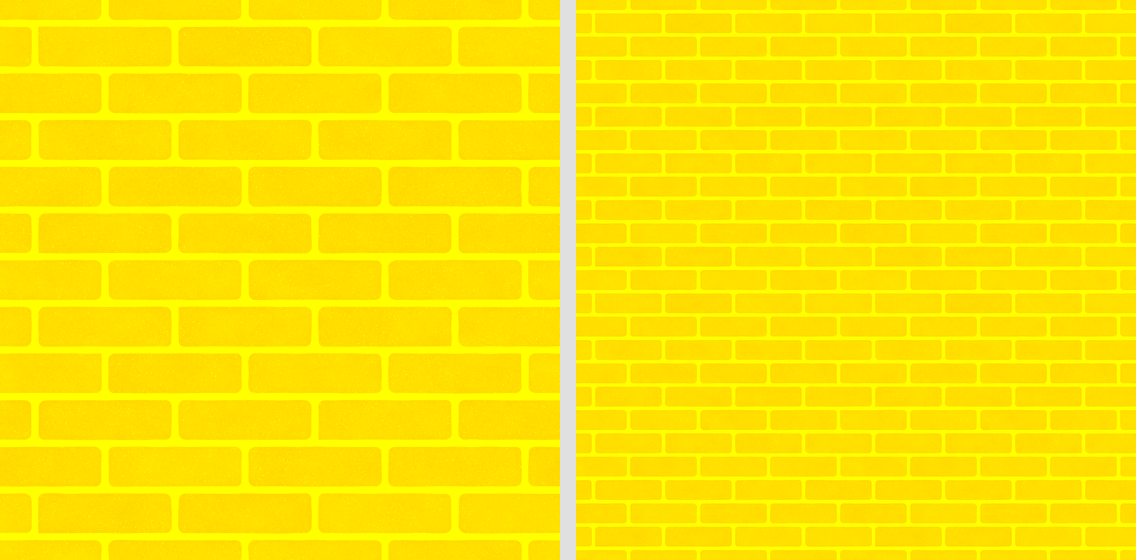
Left: one tile. Right: repeated 2 by 2.
A WebGL 2 fragment shader for this pattern:

```glsl
#version 300 es
precision highp float;
// Yellow brick wall in running bond: 4 bricks across, 12 courses down.
// Each brick is a rounded box with wobbly edges, shaded by wrapping noise
// and worn by clustered bright specks; the mortar is flat.

uniform vec2 u_resolution;
out vec4 fragColor;

float hash(vec2 p) {
    vec3 q = fract(vec3(p.xyx) * vec3(0.1031, 0.1030, 0.0973));
    q += dot(q, q.yzx + 33.33);
    return fract((q.x + q.y) * q.z);
}

// Value noise over the unit square that wraps after "cells" lattice steps.
float wrapNoise(vec2 uv, vec2 cells, float seed) {
    vec2 p = uv * cells;
    vec2 i = floor(p);
    vec2 f = fract(p);
    f = f * f * (3.0 - 2.0 * f);
    vec2 a = mod(i, cells) + seed;
    vec2 b = mod(i + 1.0, cells) + seed;
    return mix(mix(hash(a), hash(vec2(b.x, a.y)), f.x),
               mix(hash(vec2(a.x, b.y)), hash(b), f.x), f.y);
}

float roundedBox(vec2 p, vec2 halfSize, float radius) {
    vec2 q = abs(p) - halfSize + radius;
    return length(max(q, 0.0)) + min(max(q.x, q.y), 0.0) - radius;
}

// Small round chips, one candidate per cell, kept with the given chance.
float specks(vec2 uv, float cells, float chance, float pixel) {
    vec2 p = uv * cells;
    vec2 id = mod(floor(p), cells) + cells;
    vec2 center = 0.5 + 0.4 * (vec2(hash(id + 11.0), hash(id + 23.0)) - 0.5);
    float radius = mix(0.16, 0.38, hash(id + 37.0));
    float soft = max(pixel * cells * 0.5, 0.08);
    float dist = length(fract(p) - center) - radius;
    float kept = step(hash(id), chance);
    return kept * mix(0.35, 1.0, hash(id + 51.0)) * (1.0 - smoothstep(-soft, soft, dist));
}

void main() {
    vec2 uv = gl_FragCoord.xy / u_resolution;
    float pixel = 1.0 / min(u_resolution.x, u_resolution.y);

    // Courses are centred on the canvas edge; alternate ones shift half a brick.
    vec2 grid = uv * vec2(4.0, 12.0) + vec2(0.0, 0.5);
    float course = floor(grid.y);
    grid.x += mod(course, 2.0) < 0.5 ? 0.25 : -0.25;
    vec2 brick = mod(floor(grid), vec2(4.0, 12.0));
    vec2 local = (fract(grid) - 0.5) / vec2(4.0, 12.0);

    // Outline with slight waves and an occasional square corner.
    float corner = hash(brick * 2.0 + step(0.0, local) + 70.0);
    float radius = corner < 0.07 ? 0.002 : mix(0.0095, 0.013, corner);
    float wave = wrapNoise(uv, vec2(32.0, 48.0), 5.0) - 0.5;
    float dist = roundedBox(local, vec2(0.1187, 0.0353), radius) + wave * 0.0014;
    float cover = 1.0 - smoothstep(-0.75 * pixel, 0.75 * pixel, dist);

    // Brick tone: per brick offset, soft blotches, fine grain, darker rim.
    float blotch = wrapNoise(uv, vec2(18.0, 24.0), 101.0) * 0.6
                 + wrapNoise(uv, vec2(56.0, 64.0), 211.0) * 0.4;
    float grain = wrapNoise(uv, vec2(380.0), 307.0);
    float rim = smoothstep(-0.008, 0.0, dist);
    float green = 0.872 + 0.014 * (hash(brick + 140.0) - 0.5)
                + 0.034 * (blotch - 0.5) + 0.032 * (grain - 0.5) - 0.016 * rim;

    // Wear gathers in patches, with a fine and a coarse layer.
    float patches = smoothstep(0.35, 0.85, wrapNoise(uv, vec2(24.0, 36.0), 401.0));
    float chance = 0.03 + 0.10 * patches;
    float wear = max(specks(uv, 420.0, chance, pixel),
                     specks(uv, 250.0, chance * 0.4, pixel));
    green = mix(green, 0.99, wear * 0.75);

    vec3 brickColor = vec3(1.0, green, 0.0);
    vec3 mortarColor = vec3(1.0, 1.0, 0.0);
    fragColor = vec4(mix(mortarColor, brickColor, cover), 1.0);
}
```
